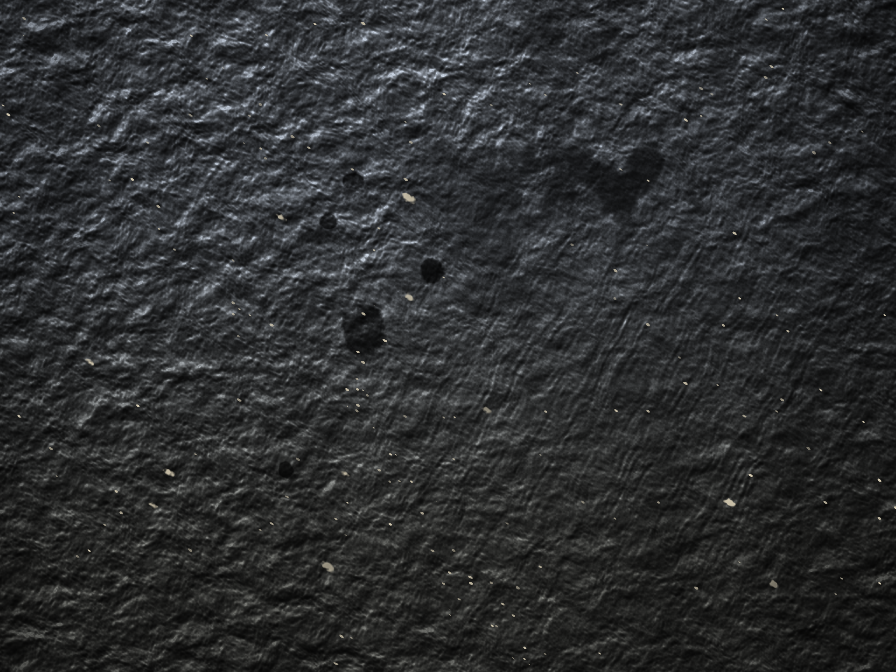
A WebGL 1 fragment shader for this texture:

```glsl
precision highp float;
uniform vec2 u_resolution;

const vec3 COOL_PAINT = vec3(0.95, 1.0, 1.07);
const vec3 WARM_PAINT = vec3(1.0, 1.01, 0.97);
const vec3 PLASTER = vec3(0.84, 0.80, 0.70);
const vec2 GLOW_CENTER = vec2(0.58, 0.80);
const vec2 LIGHT_STEP = vec2(-0.0014, 0.0038);
const float AMBIENT = 0.07;
const float GLOW = 0.165;
const float RELIEF = 6.6;
const float GRAIN_SCALE = 34.0;
const float RIDGE_HEIGHT = 0.20;
const vec2 PIT = vec2(0.54, 0.505);
const vec2 DARK_REGION = vec2(0.92, 0.73);

float hash(vec2 p) {
  vec3 q = fract(vec3(p.xyx) * 0.1031);
  q += dot(q, q.yzx + 33.33);
  return fract((q.x + q.y) * q.z);
}

vec2 hash2(vec2 p) {
  return vec2(hash(p), hash(p + 57.3));
}

float noise(vec2 p) {
  vec2 i = floor(p), f = fract(p);
  f = f * f * (3.0 - 2.0 * f);
  return mix(mix(hash(i), hash(i + vec2(1, 0)), f.x),
             mix(hash(i + vec2(0, 1)), hash(i + vec2(1, 1)), f.x), f.y);
}

float fbm(vec2 p) {
  float sum = 0.0, amp = 0.5;
  for (int i = 0; i < 4; i++) {
    sum += amp * noise(p);
    p = mat2(0.8, 0.6, -0.6, 0.8) * p * 2.03 + 17.1;
    amp *= 0.56;
  }
  return sum;
}

// Wavy raised seams, mostly horizontal
float ridges(vec2 p) {
  float sum = 0.0;
  for (int i = 0; i < 7; i++) {
    float k = float(i);
    vec2 seed = hash2(vec2(k * 3.7 + 2.0, 9.0));
    vec2 c = vec2(fract(k * 0.381 + 0.1 * seed.x) * 1.3, 0.08 + 0.115 * k + 0.05 * seed.y);
    float x = p.x - c.x;
    float bend = 0.06 * (noise(vec2(p.x * 17.0, k * 5.0)) - 0.5) + x * (seed.x - 0.5) * 0.5;
    float d = (p.y - c.y - bend) / 0.010;
    float len = 0.07 + 0.07 * seed.y;
    sum += exp(-d * d) * smoothstep(len, len * 0.6, abs(x)) * (0.5 + 0.5 * seed.x);
  }
  return sum;
}

// Lumpy paint with slanted and upright brush marks
float height(vec2 p, float smoothness) {
  vec2 q = p + 0.012 * vec2(noise(p * 24.0), noise(p * 24.0 + 40.0));
  float lumps = fbm(q * GRAIN_SCALE * vec2(0.95, 1.1));
  float slanted = noise(vec2((q.x - 0.55 * q.y) * 170.0, (q.y + 0.5 * q.x) * 14.0));
  float upright = noise(vec2(q.x * 150.0, q.y * 7.0));
  return lumps * mix(1.1, 0.62, smoothness) + slanted * 0.12 * smoothness
       + upright * 0.07 * smoothstep(0.4, 0.9, p.y) + RIDGE_HEIGHT * ridges(p);
}

// Dark blisters: x is the body, y the raised rim
vec2 blisters(vec2 p) {
  vec2 marks = vec2(0.0);
  for (int i = 0; i < 5; i++) {
    float k = float(i);
    vec2 seed = hash2(vec2(k * 5.1, 3.0));
    vec2 c = PIT + min(k, 1.0) * (seed - 0.5) * vec2(0.24, 0.46);
    float r = k < 0.5 ? 0.032 : 0.011 + 0.009 * seed.x;
    vec2 v = (p - c) * vec2(1.0, 0.8 + 0.4 * seed.y);
    float d = length(v) / r + 0.7 * (fbm(p * 45.0) - 0.5);
    marks.x = max(marks.x, smoothstep(1.1, 0.85, d));
    marks.y = max(marks.y, exp(-pow((d - 1.25) / 0.2, 2.0)) * smoothstep(-0.5, 1.0, v.y / r));
  }
  return marks;
}

// Chips of bare plaster, thicker along a trail running down from the pit
float chips(vec2 p, float pit) {
  float drop = max(PIT.y - p.y, 0.0) / 0.45;
  float away = (p.x - PIT.x - 0.22 * drop * drop) / 0.035;
  float trail = exp(-away * away) * smoothstep(0.0, 0.1, drop);
  float sum = 0.0;
  for (int i = 0; i < 2; i++) {
    float fine = 1.0 - float(i);
    float scale = mix(42.0, 125.0, fine);
    vec2 g = p * scale + 31.0 * fine, cell = floor(g);
    vec2 seed = hash2(cell + 7.0);
    float density = mix(0.005, 0.006 + 0.07 * trail + 0.14 * pit, fine);
    vec2 v = fract(g) - 0.35 - 0.3 * seed;
    v.y += 0.4 * v.x;
    float r = 0.12 + 0.16 * seed.y + 0.2 * (noise(p * 260.0) - 0.5);
    float body = smoothstep(r + 0.12, r - 0.08, length(v * vec2(0.8, 1.2)));
    sum = max(sum, body * step(hash(cell + 91.0), density) * (0.45 + 0.55 * seed.x));
  }
  return sum;
}

void main() {
  vec2 p = gl_FragCoord.xy / u_resolution.y;

  // Broad light, streaks and bare dark patches
  vec2 g = (p - GLOW_CENTER) / 0.85;
  float light = AMBIENT + GLOW * exp(-1.3 * dot(g, g));
  light *= 0.86 + 0.28 * noise(vec2(p.x * 11.0, p.y * 0.9));
  vec2 region = (p - DARK_REGION) / vec2(0.30, 0.24);
  float patches = smoothstep(0.56, 0.68, fbm(p * 11.0 + 4.0) + 0.08 * noise(p * 70.0))
                * exp(-dot(region, region));
  vec2 marks = blisters(p);

  // Relief lit from above
  vec2 s = (p - vec2(0.92, 0.42)) / vec2(0.42, 0.36);
  float smoothness = exp(-dot(s, s));
  float slope = height(p, smoothness) - height(p + LIGHT_STEP, smoothness);
  float relief = RELIEF * slope * (1.0 - 0.4 * patches);
  float tone = light * exp(clamp(relief, -1.5, 1.15));
  tone *= (1.0 - 0.55 * patches) * (1.0 - 0.62 * marks.x) * (1.0 + 0.35 * marks.y);
  tone *= 0.9 + 0.2 * hash(floor(p * 384.0));

  vec3 color = tone * mix(WARM_PAINT, COOL_PAINT, smoothstep(0.1, 0.75, p.y));
  color = mix(color, PLASTER, chips(p, marks.x * exp(-40.0 * length(p - PIT))));
  gl_FragColor = vec4(color, 1.0);
}
```
